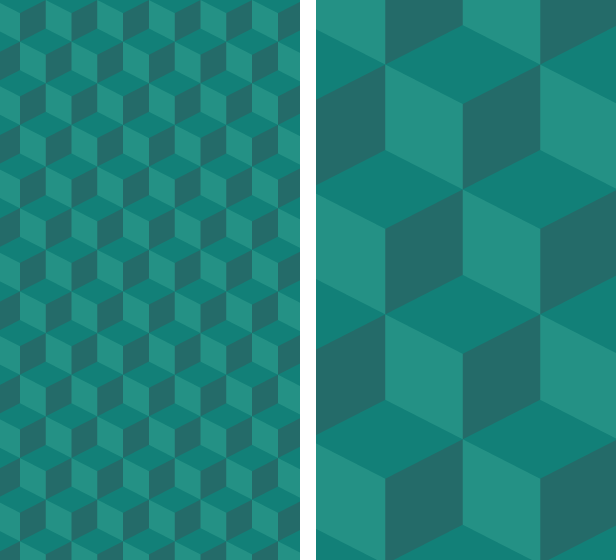
Left, the full canvas; right, a detail of the centre.
A WebGL 2 fragment shader for this pattern:

```glsl
#version 300 es
precision highp float;
// Isometric stacked cubes in three flat teal tones.

uniform vec2 u_resolution;
out vec4 fragColor;

// Lengths are fractions of the canvas height.
const float HALF_WIDTH  = 0.04608;  // half the width of a cube
const float ROW_STEP    = 0.07435;  // vertical distance between rows
const float LID_HALF    = 0.02350;  // half the height of the top rhombus
const float FIRST_EDGE  = 0.03550;  // x of the first vertical edge
const int   SAMPLES     = 4;        // antialiasing samples per axis

const vec3 LID_COLOUR   = vec3(0.07, 0.50, 0.47);
const vec3 LEFT_COLOUR  = vec3(0.14, 0.57, 0.52);
const vec3 RIGHT_COLOUR = vec3(0.14, 0.42, 0.41);

// Signed offset (-1..1) from the nearest cube axis; odd rows shift by half a cube.
float axisOffset(float column, float row) {
    return mod(column + row + 1.0, 2.0) - 1.0;
}

// Half height of the lid at a given offset from the axis.
float lidReach(float offset) {
    return LID_HALF * (1.0 - abs(offset));
}

vec3 cubeColour(vec2 p) {
    float column = (p.x - FIRST_EDGE) / HALF_WIDTH;
    float depth = 1.0 - p.y;

    // The lid of the row below may rise into this row.
    float row = floor(depth / ROW_STEP);
    float nextLid = (row + 1.0) * ROW_STEP - lidReach(axisOffset(column, row + 1.0));
    row += step(nextLid, depth);

    // Choose the face within the cube.
    float offset = axisOffset(column, row);
    if (depth - row * ROW_STEP < lidReach(offset)) return LID_COLOUR;
    return offset < 0.0 ? LEFT_COLOUR : RIGHT_COLOUR;
}

void main() {
    // Average a regular grid of samples inside the pixel.
    vec3 colour = vec3(0.0);
    for (int j = 0; j < SAMPLES; j++) {
        for (int i = 0; i < SAMPLES; i++) {
            vec2 jitter = (vec2(i, j) + 0.5) / float(SAMPLES) - 0.5;
            colour += cubeColour((gl_FragCoord.xy + jitter) / u_resolution.y);
        }
    }
    fragColor = vec4(colour / float(SAMPLES * SAMPLES), 1.0);
}
```
